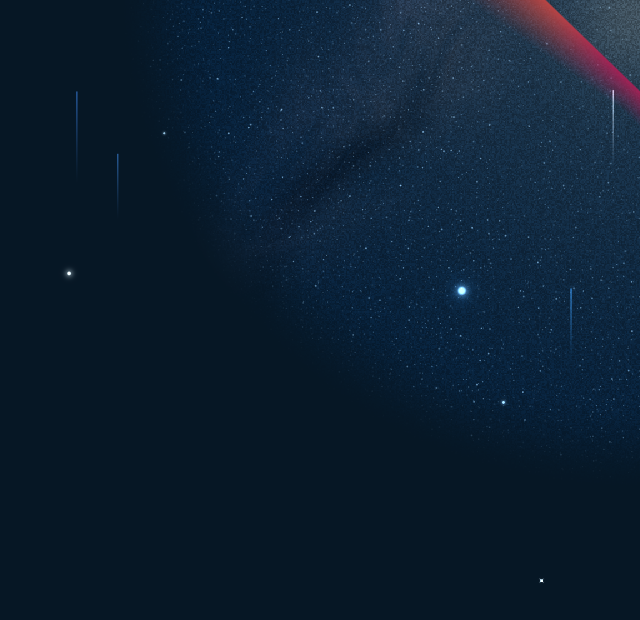
Write a WebGL 2 fragment shader that draws this background.

```glsl
#version 300 es
precision highp float;

uniform vec2 u_resolution;
out vec4 fragColor;

float hash(vec2 p) {
    vec3 q = fract(vec3(p.xyx) * vec3(0.1031, 0.103, 0.0973));
    q += dot(q, q.yzx + 33.33);
    return fract((q.x + q.y) * q.z);
}

// Layered sines, turned and warped at every octave
float clouds(vec2 p) {
    float sum = 0.0, weight = 0.5;
    for (int i = 0; i < 6; i++) {
        p += 0.6 * sin(p.yx * 1.3 + float(i));
        sum += weight * sin(p.x) * sin(p.y);
        p = mat2(1.5, 1.2, -1.2, 1.5) * p + 2.1;
        weight *= 0.62;
    }
    return 0.5 + 0.6 * sum;
}

// One jittered star per cell, most of them faint
float starLayer(vec2 p, float cells, float radius, float share) {
    vec2 id = floor(p * cells);
    vec2 center = 0.2 + 0.6 * vec2(hash(id + 17.0), hash(id + 71.0));
    float d = length(fract(p * cells) - center) / cells;
    float light = hash(id + 5.0);
    float present = step(hash(id + 131.0), share);
    return present * (0.15 + 0.85 * light * light * light) * smoothstep(radius, 0.0, d);
}

// Thin vertical trail that fades downward from its top
float streak(vec2 p, vec2 top, float len) {
    float t = (top.y - p.y) / len;
    float line = smoothstep(0.0018, 0.0004, abs(p.x - top.x));
    return line * smoothstep(0.0, 0.02, t) * pow(clamp(1.0 - t, 0.0, 1.0), 1.2);
}

// Bright core with a soft halo
float glow(vec2 p, vec2 center, float core, float halo) {
    float d = length(p - center);
    return 0.8 * smoothstep(core * 1.3, core * 0.5, d) + 0.35 * exp(-d * d / (halo * halo));
}

void main() {
    vec2 p = gl_FragCoord.xy / u_resolution.y;
    vec3 night = vec3(0.025, 0.09, 0.145);

    // Sky, brighter toward the upper right corner
    vec2 fromCorner = p - vec2(1.03, 0.98);
    float r2 = dot(fromCorner, fromCorner);
    vec3 sky = vec3(0.015, 0.115, 0.215);
    sky += vec3(0.10, 0.095, 0.08) * exp(-4.5 * r2);
    sky += vec3(0.14, 0.115, 0.08) * exp(-r2 / 0.012);

    // Diagonal galactic band with a dark rift
    vec2 q = p - vec2(0.39, 0.543);
    float across = dot(q, vec2(0.797, -0.603));
    float along = dot(q, vec2(0.603, 0.797));
    float cloud = clouds(vec2(across * 13.0, along * 8.0) + 1.7);
    float band = exp(-across * across / 0.012);
    float rift = exp(-pow((across - 0.025 + 0.03 * sin(along * 11.0)) / 0.035, 2.0));
    sky += vec3(0.13, 0.085, 0.065) * band * cloud * smoothstep(-0.15, 0.5, along);
    sky += vec3(0.06, 0.05, 0.07) * cloud * cloud * exp(-pow((across + 0.055) / 0.05, 2.0));
    sky -= vec3(0.02, 0.045, 0.065) * rift * (1.2 - cloud) * smoothstep(0.65, 0.2, along);

    // Fine grain and scattered stars
    float grain = hash(floor(p * 496.0)) - 0.5;
    sky *= 1.0 + 0.36 * grain;
    float stars = 0.75 * starLayer(p, 36.0, 0.0025, 0.5)
        + 0.6 * starLayer(p + 3.7, 62.0, 0.0021, 0.55)
        + 0.4 * starLayer(p + 8.3, 120.0, 0.0017, 0.4 + 0.3 * band);
    sky += vec3(0.65, 0.8, 0.9) * stars * (1.0 - 0.5 * exp(-r2 / 0.08));

    // Red ribbon: crisp upper edge, soft lower one
    vec2 edge = p - vec2(0.88, 1.0);
    float depth = dot(edge, vec2(-0.695, -0.719));
    float t = clamp(dot(edge, vec2(0.719, -0.695)) / 0.21, -0.3, 1.0);
    float fade = clamp(1.0 - depth / mix(0.075, 0.042, t), 0.0, 1.0);
    float ribbon = pow(fade, 1.15) * smoothstep(-0.0015, 0.0015, depth);
    vec3 red = mix(vec3(0.76, 0.27, 0.26), vec3(0.66, 0.12, 0.33), smoothstep(0.0, 0.8, t));
    sky = mix(sky, red, 0.95 * ribbon);

    // Large round window with a soft rim
    float rim = length(p - vec2(1.02, 1.04));
    vec3 color = mix(night, sky, smoothstep(0.835, 0.68, rim));

    // Falling trails
    color += vec3(0.12, 0.25, 0.45) * streak(p, vec2(0.124, 0.854), 0.15);
    color += vec3(0.13, 0.27, 0.45) * streak(p, vec2(0.19, 0.753), 0.107);
    color += vec3(0.6, 0.62, 0.65) * streak(p, vec2(0.989, 0.856), 0.124);
    color += vec3(0.13, 0.33, 0.52) * streak(p, vec2(0.921, 0.536), 0.118);

    // Large stars
    color += vec3(0.85, 0.87, 0.85) * glow(p, vec2(0.1115, 0.559), 0.0032, 0.007);
    color += vec3(0.65, 0.8, 0.9) * glow(p, vec2(0.745, 0.531), 0.0065, 0.009);
    color += vec3(0.05, 0.22, 0.38) * exp(-length(p - vec2(0.745, 0.531)) / 0.009);
    color += vec3(0.6, 0.75, 0.85) * glow(p, vec2(0.812, 0.351), 0.0024, 0.004);
    color += vec3(0.5, 0.6, 0.65) * glow(p, vec2(0.265, 0.785), 0.0018, 0.003);

    // Four-pointed sparkle on its diagonals
    vec2 s = abs(p - vec2(0.8735, 0.0635));
    float rays = exp(-abs(s.x - s.y) / 0.0009) * smoothstep(0.009, 0.001, s.x + s.y);
    color += vec3(0.8, 0.86, 0.88) * (rays + smoothstep(0.003, 0.001, length(s)));

    fragColor = vec4(clamp(color, 0.0, 1.0), 1.0);
}
```
